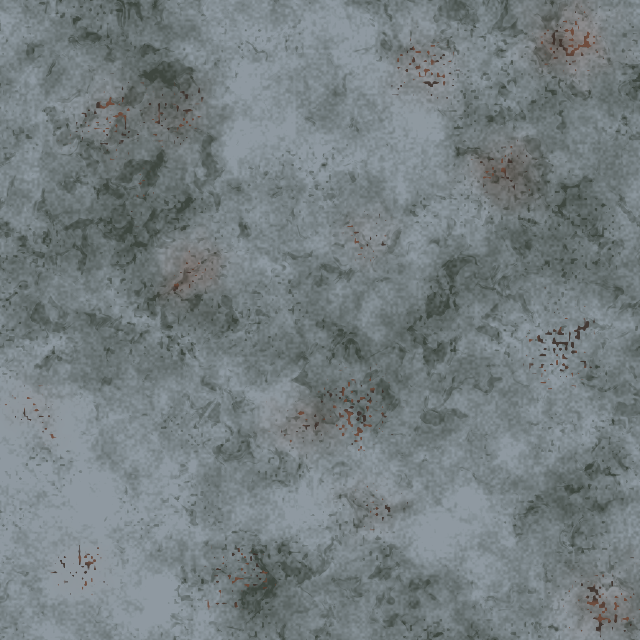
Write a WebGL 2 fragment shader that draws this texture.

```glsl
#version 300 es
precision highp float;
// Weathered blue-grey metal: cloudy tone, dark grime flecks, curved smears and speckled rust.

#define BASE_TONE 0.74
#define CLOUD_SCALE 4.5
#define CLOUD_GAIN 1.35
#define MOTTLE_SCALE 24.0
#define MOTTLE_GAIN 0.80
#define GRAIN_GAIN 0.30
#define FLECK_DEPTH 0.34
#define SPECK_SCALE 190.0
#define SMEAR_COUNT 26
#define SMEAR_DEPTH 0.30
#define RUST_GRID 4
#define RUST_STAIN 0.62

uniform vec2 u_resolution;
out vec4 fragColor;

const vec3 GRIME = vec3(0.245, 0.278, 0.252);
const vec3 STEEL = vec3(0.550, 0.592, 0.620);
const vec3 STAIN = vec3(0.455, 0.365, 0.325);
const vec3 RUST_DARK = vec3(0.225, 0.175, 0.150);
const vec3 RUST_WARM = vec3(0.430, 0.270, 0.200);

float hash(vec2 p) {
    vec3 q = fract(p.xyx * 0.1031);
    q += dot(q, q.yzx + 33.33);
    return fract((q.x + q.y) * q.z);
}

vec2 hash2(vec2 p) {
    return vec2(hash(p), hash(p + 71.7));
}

float noise(vec2 p) {
    vec2 cell = floor(p), f = fract(p);
    f = f * f * (3.0 - 2.0 * f);
    float low = mix(hash(cell), hash(cell + vec2(1, 0)), f.x);
    float high = mix(hash(cell + vec2(0, 1)), hash(cell + vec2(1, 1)), f.x);
    return mix(low, high, f.y);
}

// Rotated octaves, normalised to 0..1
float fbm(vec2 p, int octaves) {
    float sum = 0.0, total = 0.0, weight = 1.0;
    for (int i = 0; i < octaves; i++) {
        sum += weight * noise(p);
        total += weight;
        weight *= 0.62;
        p = mat2(1.6, 1.2, -1.2, 1.6) * p + 17.3;
    }
    return sum / total;
}

// Scattered arcs with tapered ends
float smears(vec2 p) {
    float cover = 0.0;
    for (int i = 0; i < SMEAR_COUNT; i++) {
        vec2 id = vec2(float(i), 5.0);
        vec2 shape = hash2(id + 40.0);
        float radius = mix(0.03, 0.13, shape.x);
        float facing = 6.2832 * shape.y;
        vec2 q = p - hash2(id * 1.7 + 9.0);
        vec2 axis = vec2(cos(facing), sin(facing));
        float along = dot(normalize(q + 1e-5), axis);
        float band = 1.0 - smoothstep(0.001, 0.010, abs(length(q) - radius));
        cover = max(cover, band * smoothstep(0.55, 0.95, along) * mix(0.4, 1.0, hash(id)));
    }
    return cover;
}

// Soft rust blots on a jittered grid: x = speckle density, y = stain
vec2 rustBlots(vec2 p) {
    vec2 rust = vec2(0.0);
    for (int i = 0; i < RUST_GRID * RUST_GRID; i++) {
        vec2 id = vec2(float(i % RUST_GRID), float(i / RUST_GRID));
        vec2 centre = (id + 0.08 + 0.84 * hash2(id + 23.0)) / float(RUST_GRID);
        vec2 trait = hash2(id * 3.1 + 57.0);
        vec2 q = (p - centre) / mix(0.038, 0.062, trait.x);
        float blot = exp(-dot(q, q));
        rust = max(rust, blot * vec2(mix(0.55, 1.0, trait.x), trait.y * trait.y));
    }
    return rust;
}

void main() {
    vec2 p = gl_FragCoord.xy / u_resolution.y;
    vec2 warp = vec2(fbm(p * 22.0 + 3.0, 3), fbm(p * 22.0 + 61.0, 3)) - 0.5;

    // Broad tone
    float cloud = fbm(p * CLOUD_SCALE + warp * 0.25 + 11.0, 6) - 0.5;
    float mottle = fbm(p * MOTTLE_SCALE + warp + 37.0, 5) - 0.5;
    float grain = noise(p * 250.0) - 0.5;
    float tone = BASE_TONE + CLOUD_GAIN * cloud + MOTTLE_GAIN * mottle + GRAIN_GAIN * grain;

    // Grime gathers where the clouds are dark
    float flecks = fbm(p * 42.0 + warp * 2.5 + 83.0, 4) - 0.55 * cloud;
    float specks = noise(p * SPECK_SCALE + 7.0);
    float patches = fbm(p * 15.0 + 29.0, 3) - 0.4 * cloud;
    float breakup = smoothstep(0.32, 0.62, fbm(p * 60.0 + 5.0, 3));
    tone -= FLECK_DEPTH * smoothstep(0.60, 0.74, flecks) * (0.6 + 0.6 * specks);
    tone -= 0.40 * smoothstep(0.74, 0.90, specks) * smoothstep(0.46, 0.68, patches);
    tone -= SMEAR_DEPTH * smears(p + warp * 0.035) * breakup;
    vec3 colour = mix(GRIME, STEEL, clamp(tone, 0.0, 1.03));

    // Rust stain below, fine speckles above
    vec2 rust = rustBlots(p + warp * 0.07);
    colour = mix(colour, STAIN * (0.75 + 0.4 * tone), RUST_STAIN * rust.y);
    float pits = noise(p * SPECK_SCALE * 1.1 + 131.0);
    float limit = 1.0 - 0.42 * rust.x;
    float speckle = smoothstep(limit, limit + 0.14, pits) * smoothstep(0.05, 0.35, rust.x);
    vec3 rustColour = mix(RUST_DARK, RUST_WARM, smoothstep(0.35, 0.65, noise(p * 55.0 + 19.0)));
    colour = mix(colour, rustColour, 0.85 * speckle);

    fragColor = vec4(colour, 1.0);
}
```
